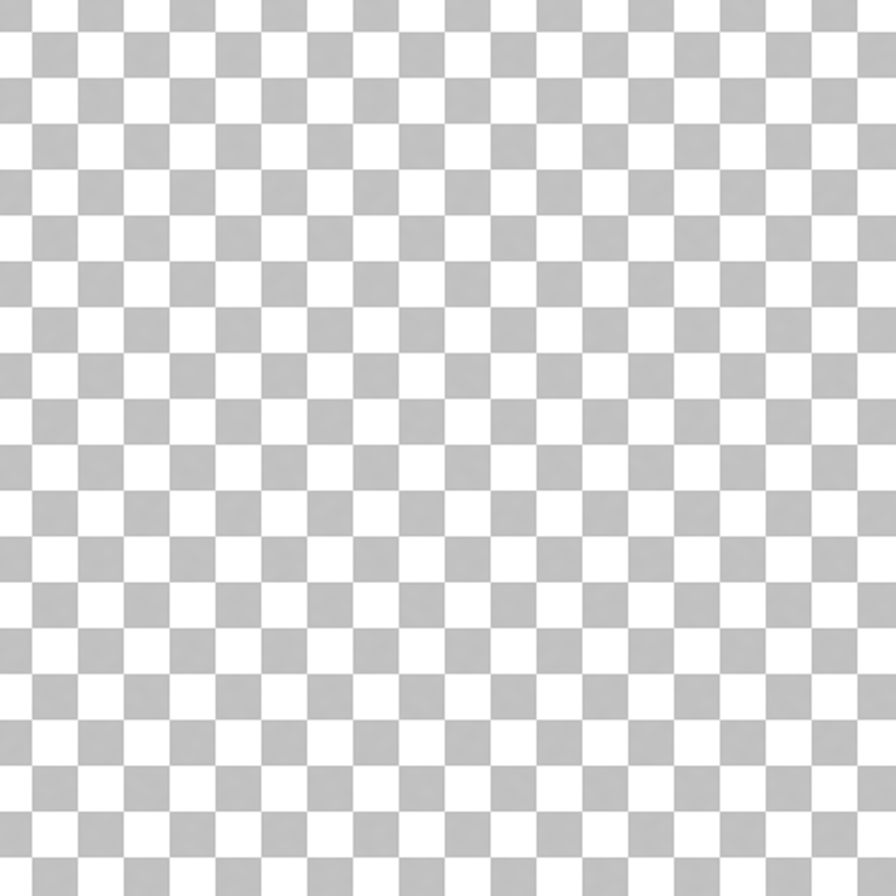
Reproduce this pattern procedurally as a WebGL 2 fragment shader.

```glsl
#version 300 es
precision highp float;
// Grey and white checkerboard with soft seams and faintly darker tile rims.

#define CELLS 19.54              // cells across and down the canvas
#define ORIGIN vec2(0.0358, 0.0430) // first grid crossing from lower left
#define SEAM 0.026               // half width of the soft edge, in cells
#define RIM 0.055                // width of the darker rim, in cells
#define MOTTLE 0.004             // strength of the faint tone variation
#define WHITE vec3(1.0)
#define GREY vec3(0.757)
#define RIM_GREY vec3(0.735)

uniform vec2 u_resolution;
out vec4 fragColor;

// Distance to the nearest grid line on each axis, in cells.
vec2 edgeDistance(vec2 grid) {
    return 0.5 - abs(fract(grid) - 0.5);
}

// Square wave on each axis with ramped transitions, from -1 to 1.
vec2 softSquareWave(vec2 grid, vec2 halfWidth) {
    vec2 side = 1.0 - 2.0 * mod(floor(grid), 2.0);
    return side * clamp(edgeDistance(grid) / halfWidth, 0.0, 1.0);
}

// Layered sines for slight unevenness inside the tiles.
float layeredSines(vec2 p) {
    return 0.6 * sin(p.x * 9.1 + 2.0 * sin(p.y * 3.7))
         + 0.4 * sin(p.y * 13.3 + 1.5 * sin(p.x * 5.3));
}

void main() {
    vec2 uv = gl_FragCoord.xy / u_resolution;
    vec2 grid = (uv - ORIGIN) * CELLS;
    vec2 halfPixel = 0.5 * CELLS / u_resolution;

    // Opposite signs on the two axes mark a grey tile.
    vec2 wave = softSquareWave(grid, max(vec2(SEAM), halfPixel));
    float greyCoverage = 0.5 - 0.5 * wave.x * wave.y;

    // Tile tone: darker rim and faint mottling.
    vec2 edge = edgeDistance(grid);
    float rim = 1.0 - smoothstep(RIM * 0.7, RIM * 1.3, min(edge.x, edge.y));
    vec3 tile = mix(GREY, RIM_GREY, rim) + MOTTLE * layeredSines(grid);

    fragColor = vec4(mix(WHITE, tile, greyCoverage), 1.0);
}
```
